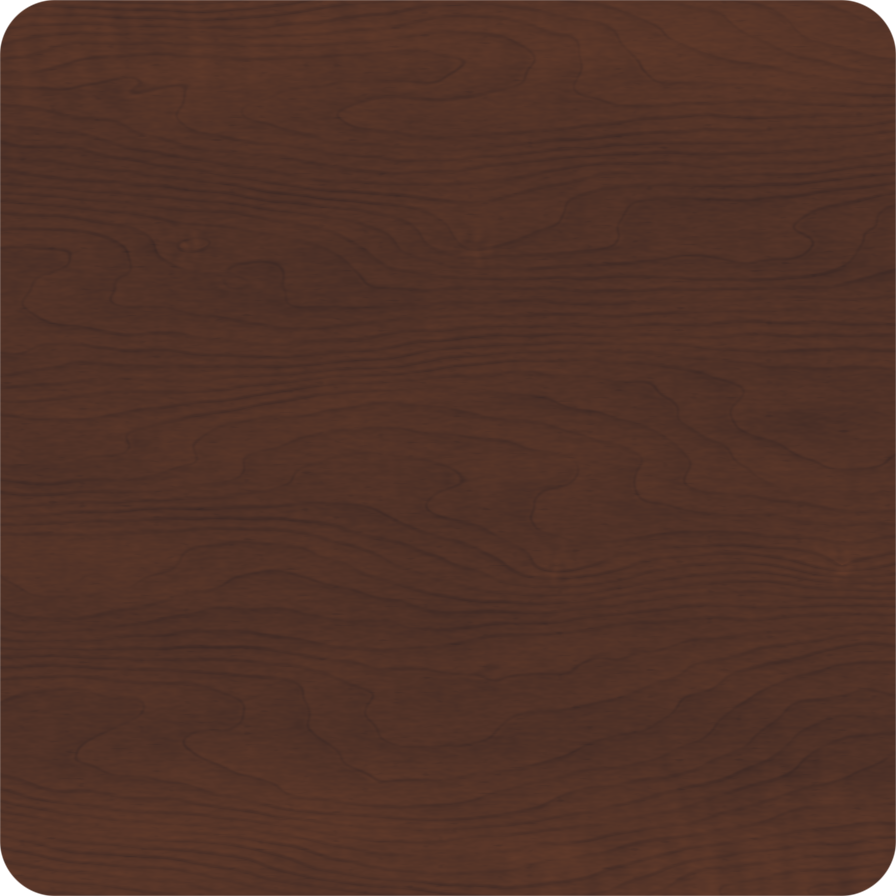
This texture is drawn by a WebGL 1 fragment shader. Its source:

```glsl
precision highp float;
// Dark walnut board with horizontal grain and rounded corners.
// Growth lines are contours of a stretched gradient-noise height field,
// bent by a few small knots; fibres, pores and cross figure add fine detail.

uniform vec2 u_resolution;

#define RING_COUNT 46.0
#define RING_WARP 5.2
#define GRAIN_TILT 0.04
#define LINE_WIDTH 0.0020
#define LINE_DEPTH 0.62
#define FIBRE_DEPTH 0.30
#define CORNER_RADIUS 0.062
#define DARK_WOOD vec3(0.276, 0.177, 0.148)
#define LIGHT_WOOD vec3(0.362, 0.219, 0.162)
#define BACKGROUND vec3(1.0)

vec2 hashGradient(vec2 cell) {
  vec3 h = fract(cell.xyx * vec3(0.1031, 0.1030, 0.0973));
  h += dot(h, h.yzx + 33.33);
  float angle = 6.28318 * fract((h.x + h.y) * h.z);
  return vec2(cos(angle), sin(angle));
}

// Gradient noise, scaled to roughly -1..1
float noise(vec2 p) {
  vec2 i = floor(p), f = p - i;
  vec2 u = f * f * f * (f * (f * 6.0 - 15.0) + 10.0);
  vec2 e = vec2(1.0, 0.0);
  float low = mix(dot(hashGradient(i), f),
                  dot(hashGradient(i + e), f - e), u.x);
  float high = mix(dot(hashGradient(i + e.yx), f - e.yx),
                   dot(hashGradient(i + 1.0), f - 1.0), u.x);
  return 1.4 * mix(low, high, u.y);
}

// Knots sit in two rows; each falls off along a long, narrow eye
vec2 knotCentre(float index) {
  float row = mod(index, 2.0);
  return vec2(0.21 + 0.32 * floor(index / 2.0) + 0.41 * row,
              mix(0.725, 0.370, row));
}

float knotField(vec2 p, vec2 stretch) {
  float sum = 0.0;
  for (int i = 0; i < 4; i++) {
    vec2 q = (p - knotCentre(float(i))) * stretch;
    sum += exp(-length(q));
  }
  return sum;
}

// Height whose whole-number contours are the growth lines
float ringHeight(vec2 p) {
  float h = RING_COUNT * (p.y + GRAIN_TILT * p.x);
  h += RING_WARP * noise(p * vec2(1.7, 6.5) + 3.7);
  h += 0.9 * noise(p * vec2(4.5, 15.0) + 11.3);
  h += 0.22 * noise(p * vec2(17.0, 38.0) + 7.1);
  return h + 2.4 * knotField(p, vec2(16.0, 38.0));
}

// x: thin dark line, y: soft shade that builds up towards it
vec2 growthLines(vec2 p) {
  float h = ringHeight(p), e = 0.001;
  vec2 slope = vec2(ringHeight(p + vec2(e, 0.0)) - h,
                    ringHeight(p + vec2(0.0, e)) - h) / e;
  float phase = fract(h);
  float gap = min(phase, 1.0 - phase) / max(length(slope), 9.0);
  float line = exp(-pow(gap / LINE_WIDTH, 2.0));
  float shade = phase * phase * (1.0 - smoothstep(0.88, 1.0, phase));
  float strength = 0.62 + 0.55 * noise(p * vec2(5.0, 34.0) + 19.0);
  return vec2(line, shade) * clamp(strength, 0.15, 1.0);
}

float boardMask(vec2 p, float pixel) {
  vec2 q = abs(p - 0.5) - 0.5 + CORNER_RADIUS;
  float d = length(max(q, 0.0)) - CORNER_RADIUS;
  return 1.0 - smoothstep(-pixel, pixel, d);
}

void main() {
  vec2 p = gl_FragCoord.xy / u_resolution;
  float pixel = 1.0 / min(u_resolution.x, u_resolution.y);

  // Broad bands, redder and lighter near the upper and lower edges
  float edge = smoothstep(0.27, 0.48, abs(p.y - 0.5));
  float tone = 0.56 + 0.24 * edge;
  tone += 0.24 * noise(p * vec2(1.6, 9.0) + 23.0);
  tone += 0.12 * noise(p * vec2(7.0, 28.0) + 31.0);

  // Growth lines
  vec2 grain = growthLines(p);
  tone -= LINE_DEPTH * grain.x + 0.40 * grain.y;

  // Fibres and short dark pores
  tone += FIBRE_DEPTH * 0.6 * noise(p * vec2(34.0, 190.0));
  tone += FIBRE_DEPTH * 0.5 * noise(p * vec2(95.0, 290.0) + 5.0);
  tone -= 0.30 * smoothstep(0.45, 0.9, noise(p * vec2(60.0, 240.0) + 41.0));

  // Slanted cross figure, strongest at upper left and lower right
  float corner = smoothstep(0.35, 0.75, (p.y - p.x) * sign(p.y - 0.5));
  float figure = noise(vec2(p.x * 46.0 + p.y * 9.0, p.y * 12.0));
  tone += figure * (0.05 + 0.26 * edge * corner);

  // Knot hearts: a small pale spot with broken dark flecks
  float heart = knotField(p, vec2(75.0, 62.0));
  tone += heart * (0.25 + 0.9 * noise(p * vec2(85.0, 65.0) + 13.0));

  vec3 wood = mix(DARK_WOOD, LIGHT_WOOD, clamp(tone, -0.5, 1.2));
  gl_FragColor = vec4(mix(BACKGROUND, wood, boardMask(p, pixel)), 1.0);
}
```
